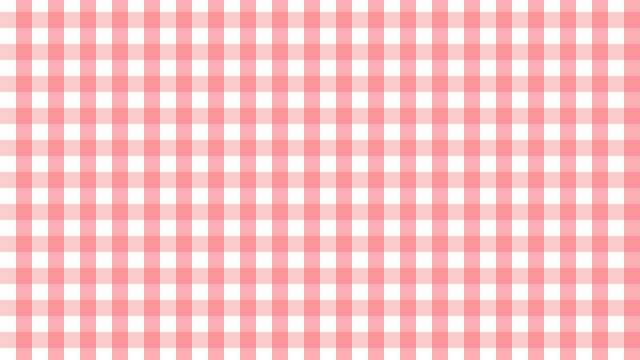
A Shadertoy shader for this pattern:

```glsl
// Pink gingham cloth: twenty square checks across, each as wide as it is tall.
// Two sets of half-period stripes cross at right angles; their coverages
// blend four flat tones: ground, weft only, warp only, and the crossing.

const float CHECKS_ACROSS = 20.0;
const float STRIPE_WIDTH = 0.5;   // share of one repeat
const float WARP_CENTER = 0.75;   // centre of the upright stripe in its repeat
const float WEFT_CENTER = 0.625;  // centre of the level stripe in its repeat

const vec3 GROUND = vec3(1.0);
const vec3 WEFT = vec3(0.988, 0.804, 0.812);
const vec3 WARP = vec3(0.984, 0.678, 0.702);
const vec3 CROSSING = vec3(0.984, 0.580, 0.608);

// Coverage of a repeating stripe, softened over one pixel.
float stripe(float x, float center, float width, float pixel) {
    float fromCenter = abs(fract(x - center + 0.5) - 0.5);
    return clamp((0.5 * width - fromCenter) / pixel + 0.5, 0.0, 1.0);
}

// Tone of the cloth for given coverages of the two thread directions.
vec3 weave(float warp, float weft) {
    vec3 betweenWarps = mix(GROUND, WEFT, weft);
    vec3 alongWarp = mix(WARP, CROSSING, weft);
    return mix(betweenWarps, alongWarp, warp);
}

void mainImage(out vec4 fragColor, in vec2 fragCoord) {
    // One unit is one repeat, in both directions.
    float pixel = CHECKS_ACROSS / iResolution.x;
    vec2 cloth = fragCoord * pixel;

    float warp = stripe(cloth.x, WARP_CENTER, STRIPE_WIDTH, pixel);
    float weft = stripe(cloth.y, WEFT_CENTER, STRIPE_WIDTH, pixel);

    fragColor = vec4(weave(warp, weft), 1.0);
}
```
